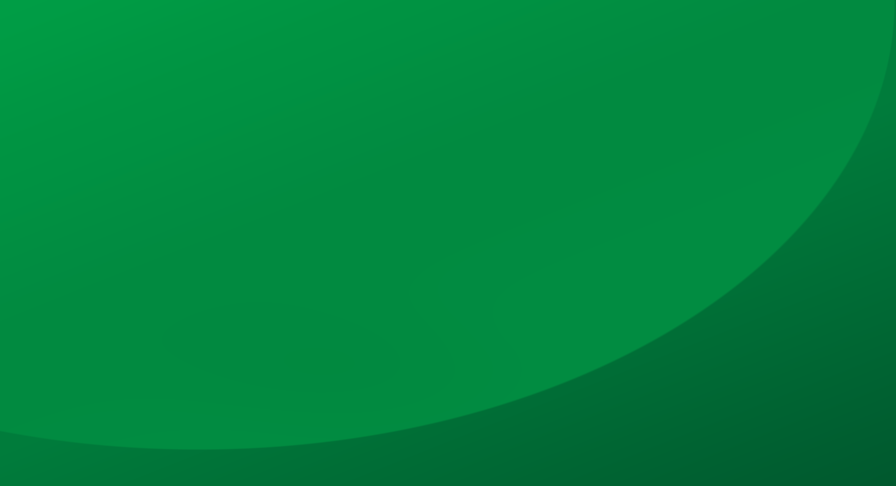
A Shadertoy shader for this background:

```glsl
// Bright green ellipse over a darker green diagonal gradient.

// Positions are fractions of the canvas, origin at the lower left
const vec2 ELLIPSE_CENTER = vec2(0.2214, 0.998);
const vec2 ELLIPSE_RADII = vec2(0.777, 0.923);
const vec2 GRADIENT_WEIGHTS = vec2(0.423, 0.577);
const vec2 SHADE_CENTER = vec2(0.38, 0.24);
const vec2 SHADE_RADII = vec2(0.17, 0.12);
const float SHADE_DEPTH = 0.022;

const vec3 LIGHT_GREEN = vec3(0.0, 0.615, 0.270);
const vec3 FRESH_GREEN = vec3(0.0, 0.580, 0.260);
const vec3 MID_GREEN = vec3(0.005, 0.541, 0.252);
const vec3 RIM_GREEN = vec3(0.005, 0.550, 0.255);
const vec3 OUTER_GREEN = vec3(0.0, 0.485, 0.232);
const vec3 DEEP_GREEN = vec3(0.0, 0.345, 0.180);

// Progress from the upper left (0) to the lower right (1)
float diagonal(vec2 uv) {
    return dot(vec2(uv.x, 1.0 - uv.y), GRADIENT_WEIGHTS);
}

vec3 ellipseColor(vec2 uv, float t) {
    vec3 color = mix(LIGHT_GREEN, FRESH_GREEN, smoothstep(0.0, 0.20, t));
    color = mix(color, MID_GREEN, smoothstep(0.15, 0.42, t));
    color = mix(color, RIM_GREEN, smoothstep(0.45, 0.65, t));
    // Faint soft shade near the lower edge
    vec2 offset = (uv - SHADE_CENTER) / SHADE_RADII;
    return color * (1.0 - SHADE_DEPTH * exp(-dot(offset, offset)));
}

vec3 outerColor(float t) {
    return mix(OUTER_GREEN, DEEP_GREEN, clamp((t - 0.54) / 0.46, 0.0, 1.0));
}

void mainImage(out vec4 fragColor, in vec2 fragCoord) {
    vec2 uv = fragCoord / iResolution.xy;
    float t = diagonal(uv);

    // Antialiased ellipse mask
    float rim = length((uv - ELLIPSE_CENTER) / ELLIPSE_RADII) - 1.0;
    float soft = fwidth(rim);
    float inside = 1.0 - smoothstep(-soft, soft, rim);

    fragColor = vec4(mix(outerColor(t), ellipseColor(uv, t), inside), 1.0);
}
```
